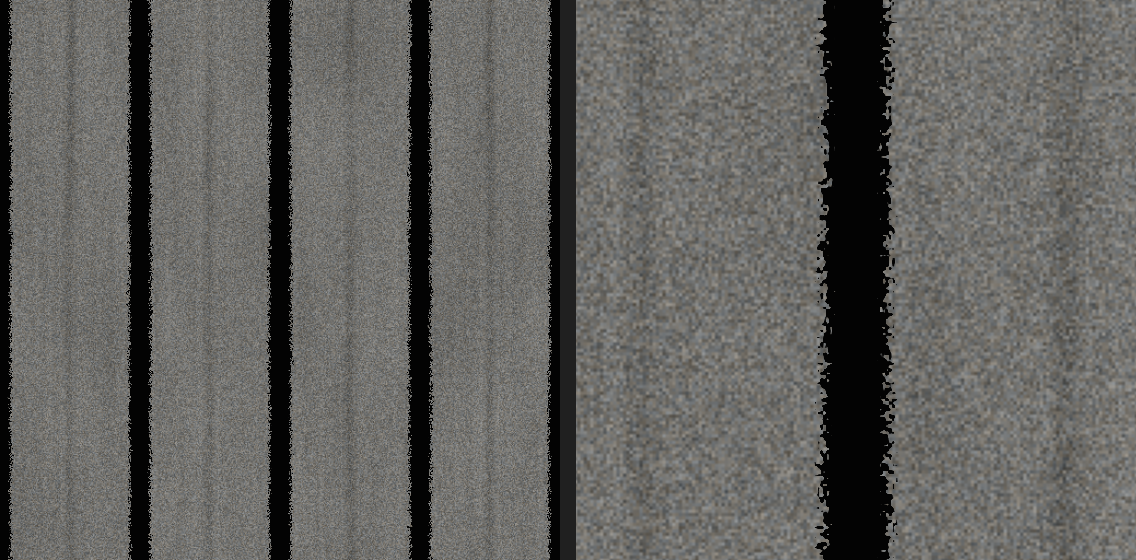
Left, the full canvas; right, a detail of the centre.
This pattern is drawn by a Shadertoy shader. Its source:

```glsl
// Grainy grey vertical panels with soft folds, split by black stripes with speckled edges.

const float PANELS = 4.0;            // repeats across
const float GRAIN_CELLS = 512.0;     // grain cells per canvas side
const float SOLID_HALF = 0.0105;     // half width of the solid black core
const float SPECKLE_HALF = 0.0265;   // half width including the speckled edge
const float EDGE_WANDER = 0.003;
const float SPECKLE_SOFTNESS = 0.04;
const float FOLD_WIDTH = 0.008;
const float FOLD_DEPTH = 0.06;
const float FOLD_WANDER = 0.007;
const float RIDGE_OFFSET = 0.0155;   // thin light lines beside each fold
const float RIDGE_WIDTH = 0.0016;
const float RIDGE_GAIN = 0.022;
const float STREAK_GAIN = 0.045;
const float CLOUD_GAIN = 0.045;
const float GRAIN_GAIN = 0.145;
const float TINT_GAIN = 0.05;
const vec3 CLOTH = vec3(0.448, 0.445, 0.432);
const vec3 BLACK = vec3(0.012);
const vec3 WARM_COOL = vec3(1.0, 0.1, -1.0);

// Integer hash to the range 0..1
float hash(ivec2 cell, int seed) {
    uint h = uint(cell.x) * 1597334677u ^ uint(cell.y) * 3812015801u ^ uint(seed) * 2654435769u;
    h = (h ^ (h >> 16)) * 2146121005u;
    h = (h ^ (h >> 15)) * 2221713035u;
    h ^= h >> 16;
    return float(h >> 8) / 16777216.0;
}

// Value noise that wraps over the canvas, with samples at cell centres
float noise(vec2 uv, vec2 cells, int seed) {
    vec2 p = uv * cells - 0.5;
    vec2 f = smoothstep(0.0, 1.0, fract(p));
    ivec2 a = ivec2(mod(floor(p), cells));
    ivec2 b = ivec2(mod(floor(p) + 1.0, cells));
    float low = mix(hash(a, seed), hash(ivec2(b.x, a.y), seed), f.x);
    float high = mix(hash(ivec2(a.x, b.y), seed), hash(b, seed), f.x);
    return mix(low, high, f.y);
}

float bump(float x, float width) {
    float t = x / width;
    return exp(-t * t);
}

// Soft lightness changes that run along the panels
float clothShade(vec2 uv, float fromMiddle) {
    float streaks = 0.6 * noise(uv, vec2(128.0, 3.0), 1) + 0.4 * noise(uv, vec2(48.0, 5.0), 2) - 0.5;
    float clouds = noise(uv, vec2(12.0, 6.0), 3) - 0.5;
    float foldX = fromMiddle - FOLD_WANDER * (noise(uv, vec2(8.0, 5.0), 4) - 0.5);
    float strength = 0.45 + 0.75 * noise(uv, vec2(8.0, 6.0), 5);
    float fold = bump(foldX, FOLD_WIDTH) * strength;
    float ridge = bump(abs(foldX) - RIDGE_OFFSET, RIDGE_WIDTH) * strength;
    return STREAK_GAIN * streaks + CLOUD_GAIN * clouds - FOLD_DEPTH * fold + RIDGE_GAIN * ridge;
}

// Black coverage: solid in the core, scattered dots towards the edge
float stripeInk(vec2 uv, float fromStripe) {
    float wander = EDGE_WANDER * (noise(uv, vec2(16.0, 24.0), 6) - 0.5);
    float density = 1.0 - smoothstep(SOLID_HALF, SPECKLE_HALF, fromStripe + wander);
    float dots = noise(uv, vec2(GRAIN_CELLS), 7);
    float threshold = mix(-SPECKLE_SOFTNESS, 1.0 + SPECKLE_SOFTNESS, density);
    return smoothstep(-SPECKLE_SOFTNESS, SPECKLE_SOFTNESS, threshold - dots);
}

void mainImage(out vec4 fragColor, in vec2 fragCoord) {
    vec2 uv = fragCoord / iResolution.xy;
    float fromMiddle = (fract(uv.x * PANELS) - 0.5) / PANELS;
    float fromStripe = 0.5 / PANELS - abs(fromMiddle);

    // Fine grain in lightness and in warm or cool tint
    vec2 cells = vec2(GRAIN_CELLS);
    float grain = noise(uv, cells, 8) + noise(uv, cells, 9) - 1.0;
    float tint = noise(uv, cells, 10) - 0.5;

    vec3 cloth = CLOTH + clothShade(uv, fromMiddle) + GRAIN_GAIN * grain + TINT_GAIN * tint * WARM_COOL;
    vec3 color = mix(cloth, BLACK, stripeInk(uv, fromStripe));
    fragColor = vec4(clamp(color, 0.0, 1.0), 1.0);
}
```
